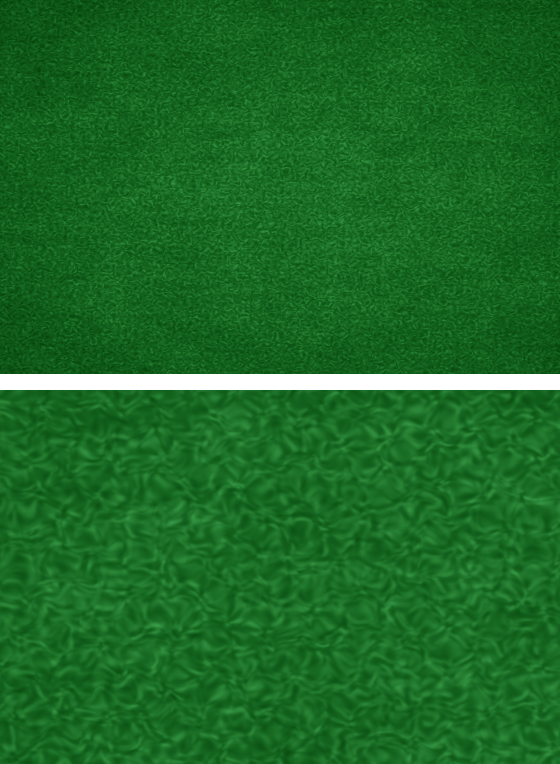
Top, the full canvas; bottom, a detail of the centre.
Give the GLSL for this texture, as a Shadertoy shader.

```glsl
// Green terry carpet seen from above: short curled strands over a fine woolly pile,
// with faint worn rows and darker corners. Strands are scattered capsules on a
// jittered grid; pile and wear are gradient noise. One tone value picks the colour.

const vec3 SHADOW = vec3(0.040, 0.310, 0.070);
const vec3 BODY   = vec3(0.076, 0.390, 0.118);
const vec3 SHEEN  = vec3(0.150, 0.500, 0.200);

const vec2  PILE_FREQ   = vec2(100.0, 138.0);  // cells per canvas height
const vec2  FIBRE_FREQ  = vec2(150.0, 205.0);
const vec2  STRAND_FREQ = vec2(72.0, 90.0);
const vec2  LINT_FREQ   = vec2(30.0, 36.0);
const float PILE_GAIN   = 1.25;
const float FIBRE_GAIN  = 0.60;
const float STRAND_GAIN = 0.80;
const float STRAND_MEAN = 0.27;
const float LINT_GAIN   = 0.55;
const float WEAR_GAIN   = 0.55;
const float VIGNETTE    = 0.58;
const vec2  LIGHT_CENTRE = vec2(0.07, -0.04);

vec2 hash2(vec2 p) {
    vec3 h = fract(p.xyx * vec3(0.1031, 0.1030, 0.0973));
    h += dot(h, h.yzx + 33.33);
    return fract((h.xx + h.yz) * h.zy);
}

vec2 unitGradient(vec2 cell) {
    float angle = 6.28318 * hash2(cell).x;
    return vec2(cos(angle), sin(angle));
}

float gradientNoise(vec2 p) {
    vec2 i = floor(p), f = fract(p);
    vec2 u = f * f * f * (f * (f * 6.0 - 15.0) + 10.0);
    vec2 e = vec2(1.0, 0.0);
    float a = dot(unitGradient(i), f);
    float b = dot(unitGradient(i + e.xy), f - e.xy);
    float c = dot(unitGradient(i + e.yx), f - e.yx);
    float d = dot(unitGradient(i + e.xx), f - e.xx);
    return mix(mix(a, b, u.x), mix(c, d, u.x), u.y);
}

// Brightest of the nearby strands; density is the share of cells holding one.
float strands(vec2 p, float density, float halfLength, float width) {
    vec2 base = floor(p);
    float light = 0.0;
    for (int y = -1; y <= 1; y++)
    for (int x = -1; x <= 1; x++) {
        vec2 cell = base + vec2(x, y);
        vec2 place = hash2(cell + 17.0);
        vec2 look = hash2(cell + 91.0);
        float angle = 2.6 * (look.x - 0.5);
        vec2 along = vec2(cos(angle), sin(angle));
        vec2 q = p - cell - 0.15 - 0.7 * place;
        float s = clamp(dot(q, along), -halfLength, halfLength);
        vec2 bend = vec2(-along.y, along.x) * s * s * (place.x - 0.5) * 2.0;
        float body = 1.0 - smoothstep(0.0, width, length(q - along * s - bend));
        float present = step(fract(look.y * 7.31), density);
        light = max(light, present * body * mix(0.5, 1.0, look.y));
    }
    return light;
}

// Slow patches plus faint horizontal rows left by the backing.
float wear(vec2 p) {
    return 0.7 * gradientNoise(p * vec2(5.0, 7.0) + 3.0)
         + 0.6 * gradientNoise(p * vec2(15.0, 21.0) + 40.0)
         + 0.5 * gradientNoise(p * vec2(4.0, 48.0) + 80.0);
}

void mainImage(out vec4 fragColor, in vec2 fragCoord) {
    vec2 p = fragCoord / iResolution.y;
    vec2 centred = 2.0 * fragCoord / iResolution.xy - 1.0 - LIGHT_CENTRE;

    // Curl the pile by bending its coordinates
    vec2 curl = vec2(gradientNoise(p * 45.0 + 11.0), gradientNoise(p * 45.0 + 57.0));
    vec2 q = p + 0.009 * curl;

    // Relief of pile, fibres and strands
    float tone = PILE_GAIN * gradientNoise(q * PILE_FREQ);
    tone += FIBRE_GAIN * gradientNoise(q * FIBRE_FREQ + 29.0);
    tone += STRAND_GAIN * (strands(q * STRAND_FREQ, 0.9, 0.36, 0.34) - STRAND_MEAN);

    // Sparse pale lint
    tone += LINT_GAIN * strands(p * LINT_FREQ, 0.1, 0.1, 0.12);

    // Wear and light falloff
    tone += WEAR_GAIN * wear(p);
    tone += VIGNETTE * (0.66 - dot(centred, centred));

    vec3 colour = tone < 0.0 ? mix(BODY, SHADOW, -tone) : mix(BODY, SHEEN, tone);
    fragColor = vec4(clamp(colour, 0.0, 1.0), 1.0);
}
```
